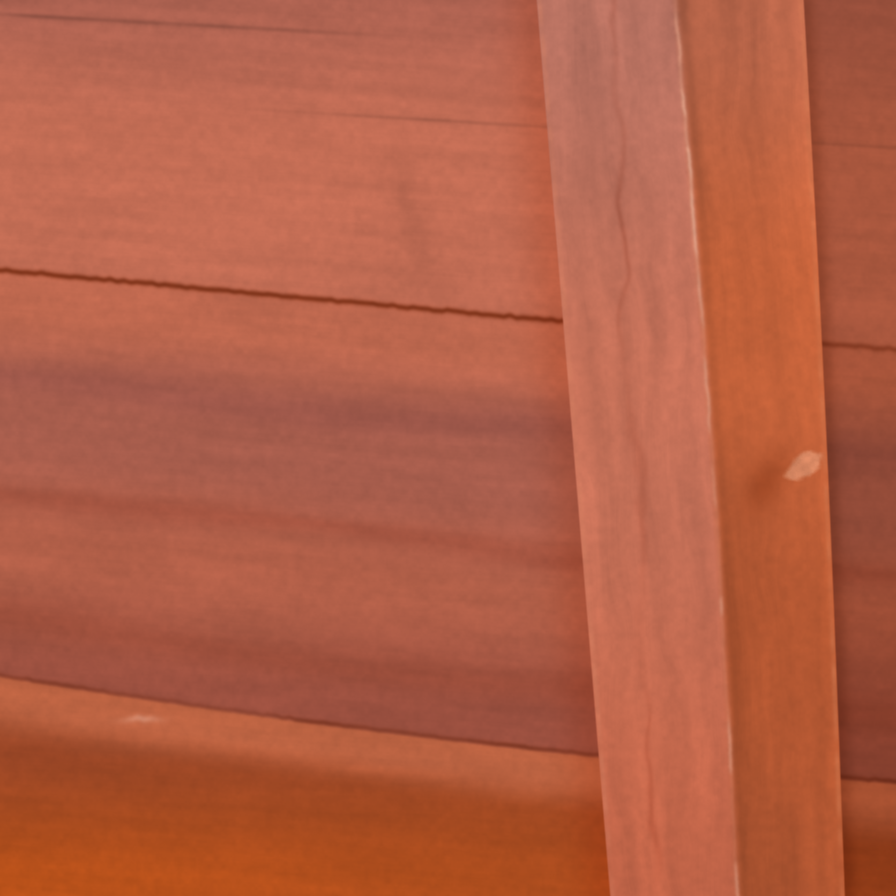
Give the GLSL for this texture, as a Shadertoy shader.

```glsl
// Reddish timber wall: gently sloping boards behind a leaning two-faced post.
// Smooth colour ramps give each board its tone; stretched value noise adds
// grain, and distances to slanted lines draw seams, edges, ridge and knot.

float hash(vec2 p) {
    vec3 q = fract(vec3(p.xyx) * 0.1031);
    q += dot(q, q.yzx + 33.33);
    return fract((q.x + q.y) * q.z);
}

float noise(vec2 p) {
    vec2 i = floor(p), f = fract(p);
    f = f * f * (3.0 - 2.0 * f);
    return mix(mix(hash(i), hash(i + vec2(1, 0)), f.x),
               mix(hash(i + vec2(0, 1)), hash(i + vec2(1, 1)), f.x), f.y);
}

// Centred fractal noise, roughly -0.5 to 0.5
float fbm(vec2 p) {
    float sum = 0.0, amp = 0.5;
    for (int i = 0; i < 4; i++) {
        sum += amp * (noise(p) - 0.5);
        p = p * 2.03 + 17.3;
        amp *= 0.5;
    }
    return sum;
}

float bump(float x, float center, float width) {
    float d = (x - center) / width;
    return exp(-d * d);
}

// Seam heights measured downward from the top
float upperSeam(float x) { return 0.301 + 0.095 * x - 0.006 * x * x; }
float lowerSeam(float x) { return 0.755 + 0.165 * x - 0.046 * x * x; }

vec3 topBoard(vec2 p, float seam) {
    float v = p.y / seam + 0.12 * fbm(p * vec2(4, 12));
    vec3 c = mix(vec3(0.67, 0.38, 0.315), vec3(0.76, 0.425, 0.33), smoothstep(-0.1, 0.55, v));
    float streak = bump(p.y, 0.016 + 0.055 * p.x, 0.003) * (1.0 - smoothstep(0.25, 0.5, p.x));
    streak += 0.7 * bump(p.y, 0.105 + 0.06 * p.x, 0.0025) * smoothstep(0.2, 0.5, p.x);
    c *= 1.0 - 0.13 * streak * (0.6 + 0.8 * noise(p * vec2(25, 4)));
    // Curved figure around a faint knot
    float figure = bump(p.x, 0.45 + 0.25 * (p.y - 0.22) + 0.06 * fbm(p * 18.0), 0.02);
    return c * (1.0 - 0.07 * figure * bump(p.y, 0.25, 0.07));
}

vec3 middleBoard(vec2 p, float top, float bottom) {
    float v = (p.y - top) / (bottom - top) + 0.09 * fbm(p * vec2(3, 13));
    vec3 c = mix(vec3(0.75, 0.41, 0.31), vec3(0.655, 0.365, 0.30), smoothstep(0.08, 0.28, v));
    c = mix(c, vec3(0.70, 0.375, 0.285), smoothstep(0.40, 0.66, v));
    c = mix(c, vec3(0.61, 0.315, 0.25), smoothstep(0.70, 0.98, v + 0.1 * p.x));
    c = mix(c, vec3(0.59, 0.325, 0.28), 0.6 * bump(v, 0.26, 0.04));
    c = mix(c, vec3(0.61, 0.30, 0.225), 0.55 * bump(v, 0.55, 0.025));
    return mix(c, vec3(0.59, 0.28, 0.20), 0.4 * bump(v, 0.85, 0.04));
}

vec3 bottomBoard(vec2 p, float seam) {
    float v = p.y - seam + 0.025 * fbm(p * vec2(4, 16));
    float glow = smoothstep(0.82, 1.0, p.y) * (1.0 - 0.6 * p.x);
    vec3 shade = mix(vec3(0.59, 0.27, 0.15), vec3(0.73, 0.32, 0.10), glow);
    return mix(vec3(0.74, 0.39, 0.26), shade, smoothstep(0.025, 0.075, v));
}

vec3 wall(vec2 p, float aa) {
    float s1 = upperSeam(p.x), s2 = lowerSeam(p.x);
    vec3 c = mix(topBoard(p, s1), middleBoard(p, s1, s2), smoothstep(-aa, aa, p.y - s1));
    c = mix(c, bottomBoard(p, s2), smoothstep(-0.003, 0.003, p.y - s2));
    c *= 1.0 + 0.11 * fbm(p * vec2(7, 75) - vec2(0, 6.0 * p.x));
    float right = smoothstep(0.82, 0.92, p.x);
    // Seams with slightly ragged edges
    float ragged = 0.002 * (noise(p * vec2(130, 20)) - 0.5);
    c = mix(c, vec3(0.47, 0.18, 0.08), mix(0.85, 0.5, right) * bump(p.y, s1 + ragged, 0.0036));
    float gap = 0.35 + 0.45 * noise(vec2(p.x * 14.0, 5.0));
    c = mix(c, vec3(0.47, 0.20, 0.12), gap * bump(p.y, s2 - 0.002 + ragged, 0.0032));
    float scuff = bump(p.y, 0.803 + 2.0 * ragged, 0.004) * bump(p.x, 0.158, 0.02);
    c = mix(c, vec3(0.86, 0.60, 0.50), 0.6 * scuff);
    return c * mix(vec3(1), vec3(0.87, 0.80, 0.73), right);
}

vec3 post(vec2 p, float left, float ridge, float right, float aa) {
    float u = p.x - ridge;
    float warp = fbm(p * vec2(9, 6));
    float grain = fbm(vec2(u * 55.0 + 3.0 * warp, p.y * 5.0));
    // Pale left face
    vec3 pale = mix(vec3(0.72, 0.445, 0.38), vec3(0.77, 0.44, 0.345), smoothstep(0.0, 0.45, p.y));
    pale = mix(pale, vec3(0.75, 0.39, 0.28), smoothstep(0.5, 1.0, p.y));
    float vein = bump(u, -0.085 + 0.07 * warp, 0.004) * noise(vec2(p.y * 12.0, 9.0));
    pale *= 1.0 - vec3(0.08, 0.14, 0.17) * vein;
    // Warm right face
    vec3 warm = mix(vec3(0.70, 0.385, 0.28), vec3(0.74, 0.37, 0.22), smoothstep(0.0, 0.33, p.y));
    warm = mix(warm, vec3(0.68, 0.33, 0.19), smoothstep(0.4, 0.75, p.y));
    float across = u / (right - ridge);
    warm *= 1.0 + 0.07 * smoothstep(0.55, 1.0, across);
    vec3 c = mix(pale, warm, smoothstep(-0.006, 0.008, u)) * (1.0 + 0.19 * grain);
    // Ridge is worn brightest near the top and in scattered chips
    float wear = smoothstep(0.45, 0.8, noise(vec2(3.0, p.y * 34.0)));
    float bright = 0.12 + 0.4 * bump(p.y, 0.19, 0.14) + 0.4 * wear;
    c = mix(c, vec3(0.86, 0.61, 0.51), bright * bump(u, 0.004 * fbm(vec2(1.0, p.y * 40.0)), 0.0026));
    c *= 1.0 - 0.08 * bump(u, 0.009, 0.006);
    float nick = noise(vec2(7.0, p.y * 60.0));
    c = mix(c, vec3(0.83, 0.50, 0.38), 0.5 * nick * bump(p.x, left + 0.003, 0.003));
    c = mix(c, vec3(0.83, 0.49, 0.33), 0.5 * nick * bump(p.x, right - 0.003, 0.003));
    // Knot: shadowed hollow beside a bright chip
    vec2 k = p - vec2(0.854, 0.538);
    float hollow = length(vec2(k.x + 0.35 * k.y, 0.65 * k.y)) + 0.012 * fbm(p * 40.0);
    c = mix(c, vec3(0.58, 0.25, 0.12), 0.6 * bump(hollow, 0.0, 0.021));
    vec2 chip = (p - vec2(0.898, 0.519 + 0.25 * (0.898 - p.x))) / vec2(0.023, 0.016);
    float lit = 1.0 - smoothstep(0.65, 1.05 + aa, length(chip) + 0.7 * fbm(p * 60.0));
    return mix(c, vec3(0.86, 0.56, 0.42) * (1.0 + 0.25 * fbm(p * 90.0)), 0.8 * lit);
}

void mainImage(out vec4 fragColor, in vec2 fragCoord) {
    vec2 p = fragCoord / iResolution.xy;
    p.y = 1.0 - p.y;
    float aa = max(1.2 / iResolution.y, 0.0015);
    float bow = sin(3.14159 * p.y);
    float left = 0.599 + 0.082 * p.y;
    float ridge = 0.753 + 0.070 * p.y + 0.006 * bow;
    float right = 0.897 + 0.046 * p.y + 0.003 * bow;

    vec3 c = wall(p, aa);
    // Contact shade confined to the wall just beside the post
    c *= 1.0 - vec3(0.04, 0.13, 0.20) * bump(p.x, left, 0.035);
    c *= 1.0 - vec3(0.14, 0.20, 0.26) * bump(p.x, right, 0.012);
    float mask = smoothstep(-aa, aa, p.x - left) * smoothstep(-aa, aa, right - p.x);
    c = mix(c, post(p, left, ridge, right, aa), mask);
    // Fine surface mottling
    c *= 1.0 + 0.085 * fbm(p * 120.0) + 0.05 * fbm(p * 14.0);
    fragColor = vec4(c, 1.0);
}
```
